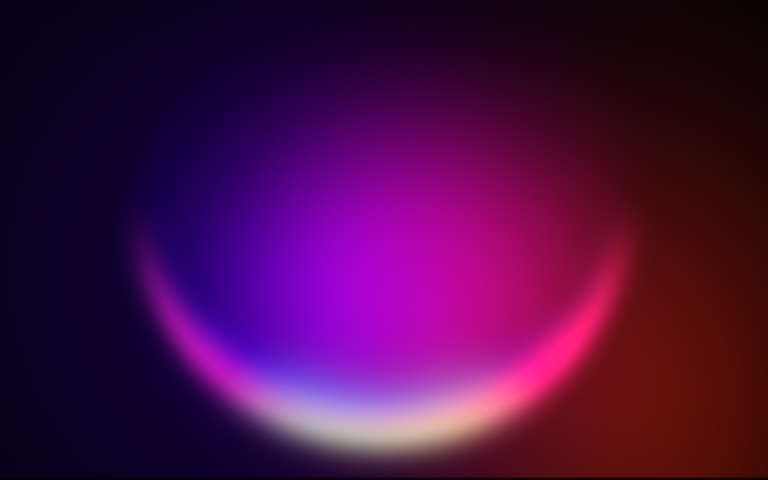
Write a WebGL 1 fragment shader that draws this background.

```glsl
precision highp float;
// Soft violet orb with a luminous crescent rim over a navy and ember backdrop.

uniform vec2 u_resolution;

const vec3 NAVY = vec3(0.05, 0.0, 0.16);
const vec3 EMBER = vec3(0.38, 0.065, 0.01);
const vec3 MAGENTA = vec3(0.57, 0.0, 0.28);
const vec3 INDIGO = vec3(0.02, 0.0, 0.45);
const vec3 ROSE = vec3(0.58, 0.08, 0.35);
const vec3 CREAM = vec3(0.48, 0.70, 0.33);
const vec3 BLUE_SHEEN = vec3(0.04, 0.02, 0.36);
const vec3 LILAC_SHEEN = vec3(0.14, 0.62, 0.42);

// Elliptical glow; a larger power gives a flatter core and a steeper edge.
float glow(vec2 p, vec2 center, vec2 radius, float power) {
    return exp(-pow(length((p - center) / radius), power));
}

// Lit lower rim of a disc, sharp outside and widening inward at the bottom.
vec3 crescent(vec2 p, vec2 center, float radius) {
    vec2 q = p - center;
    float r = max(length(q), 0.001);
    float edge = r - radius;
    float down = -q.y / r;
    float base = smoothstep(0.74, 1.0, down);
    float spread = smoothstep(0.45, 1.0, down);
    float width = edge < 0.0 ? mix(0.045, 0.10, spread) : mix(0.037, 0.05, spread);
    float light = exp(-edge * edge / (width * width)) * smoothstep(0.0, 0.75, down);
    vec3 rim = mix(ROSE, CREAM, base);
    vec3 sheen = mix(BLUE_SHEEN, LILAC_SHEEN, base);
    return light * mix(rim, sheen, smoothstep(0.0, 0.10, -edge));
}

// Sine hash used as a fine dither against banding.
float hash(vec2 p) {
    return fract(sin(dot(p, vec2(12.9898, 78.233))) * 43758.5453);
}

void main() {
    // Height is one unit; the composition is centered at x = 0.8.
    vec2 p = (gl_FragCoord.xy - vec2(0.5 * u_resolution.x, 0.0)) / u_resolution.y;
    p.x += 0.8;

    vec2 orbCenter = vec2(0.796, 0.610);
    float orbRadius = 0.512;

    // Backdrop
    vec3 color = NAVY * glow(p, vec2(0.40, 0.45), vec2(0.75, 0.95), 2.0);
    color += EMBER * glow(p, vec2(1.33, 0.17), vec2(0.45, 0.60), 2.0);

    // Orb interior, dimmed beyond the rim
    float outside = smoothstep(-0.06, 0.08, length(p - orbCenter) - orbRadius);
    vec3 orb = MAGENTA * glow(p, vec2(0.854, 0.417), vec2(0.36), 2.5);
    orb += INDIGO * glow(p, vec2(0.68, 0.36), vec2(0.36), 2.0);
    color += orb * mix(1.0, 0.3, outside);

    // Rim light
    color += crescent(p, orbCenter, orbRadius);

    // Thin dark lower border and dither
    color *= mix(0.2, 1.0, smoothstep(0.002, 0.008, p.y));
    color += (hash(gl_FragCoord.xy) - 0.5) / 255.0;
    gl_FragColor = vec4(clamp(color, 0.0, 1.0), 1.0);
}
```
